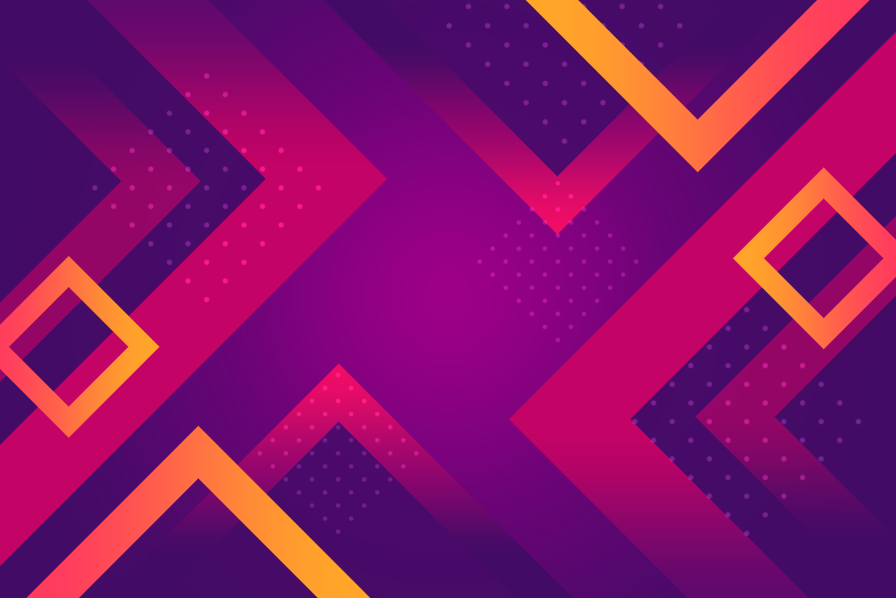
Write a WebGL 2 fragment shader that draws this background.

```glsl
#version 300 es
precision highp float;
// Purple backdrop with a magenta glow, crossed by crimson chevrons, glowing
// orange frames and diamond-shaped dot grids. Every shape is a 45 degree
// distance band, drawn once and repeated by a half turn about the centre.
uniform vec2 u_resolution;
out vec4 outColor;

const vec2 CANVAS = vec2(1.5, 1.0);
const vec3 DARK = vec3(0.26, 0.045, 0.40);
const vec3 VIOLET = vec3(0.43, 0.012, 0.47);
const vec3 MAGENTA = vec3(0.61, 0.0, 0.53);
const vec3 CRIMSON = vec3(0.77, 0.01, 0.40);
const vec3 ROSE = vec3(0.94, 0.05, 0.40);
const vec3 CORAL = vec3(1.0, 0.23, 0.37);
const vec3 ORANGE = vec3(1.0, 0.65, 0.16);

// Antialiased coverage, positive inside
float fill(float d, float px) {
  return smoothstep(-px, px, d);
}

// Coverage of a strip from 0 to width
float band(float d, float width, float px) {
  return fill(d, px) * fill(width - d, px);
}

// Depth behind the tip of a right-angled arrow pointing along dir
float arrowDepth(vec2 p, vec2 tip, vec2 dir) {
  vec2 r = tip - p;
  return dot(r, dir) - abs(r.x * dir.y - r.y * dir.x);
}

// Seven by seven dots on a grid turned by 45 degrees
float dots(vec2 p, vec2 centre, float extent, float px) {
  vec2 r = p - centre;
  vec2 grid = vec2(r.x + r.y, r.x - r.y) * 3.0 / extent;
  vec2 nearest = clamp(round(grid), -3.0, 3.0);
  float d = length(grid - nearest) * extent / (3.0 * sqrt(2.0));
  return fill(0.002 + 0.0125 * extent - d, px);
}

// Half turn about the canvas centre for the second side
vec2 turned(vec2 p, int side) {
  return side == 0 ? p : CANVAS - p;
}

vec3 backdrop(vec2 p) {
  float d = length(p - vec2(0.75, 0.51));
  vec3 glow = mix(MAGENTA, VIOLET, smoothstep(0.0, 0.42, d));
  return mix(glow, DARK, smoothstep(0.25, 0.78, d));
}

// Crimson side arrows and the rose arrow between them
vec3 chevrons(vec3 col, vec2 p, float px) {
  float big = arrowDepth(p, vec2(0.648, 0.701), vec2(1.0, 0.0));
  float bigFade = 1.0 - smoothstep(0.70, 1.02, p.y);
  col = mix(col, DARK, 0.85 * fill(big - 0.203, px));
  vec3 bigColor = mix(vec3(0.37, 0.035, 0.43), CRIMSON, bigFade);
  col = mix(col, bigColor, band(big, 0.203, px));

  float small = arrowDepth(p, vec2(0.336, 0.697), vec2(1.0, 0.0));
  float smallFade = 0.62 * (1.0 - smoothstep(0.68, 0.92, p.y));
  col = mix(col, CRIMSON, smallFade * band(small, 0.133, px));

  float rose = arrowDepth(p, vec2(0.567, 0.392), vec2(0.0, 1.0));
  float drop = 0.392 - p.y;
  vec3 roseColor = mix(ROSE, vec3(0.54, 0.02, 0.43), smoothstep(0.0, 0.22, drop));
  roseColor = mix(roseColor, DARK, smoothstep(0.17, 0.33, drop));
  col = mix(col, DARK, 0.8 * fill(rose - 0.097, px));
  return mix(col, roseColor, band(rose, 0.097, px));
}

// Bright arrow and diamond frame, coral on the left to orange on the right
vec3 accents(vec3 col, vec2 p, vec2 diamondCentre, float px) {
  float arrow = arrowDepth(p, vec2(0.332, 0.288), vec2(0.0, 1.0));
  vec3 arrowColor = mix(CORAL, ORANGE, smoothstep(0.05, 0.60, p.x));
  col = mix(col, arrowColor, band(arrow, 0.088, px));

  vec2 r = p - diamondCentre;
  float frame = 0.152 - abs(r.x) - abs(r.y);
  vec3 frameColor = mix(CORAL, ORANGE, smoothstep(-0.14, 0.15, r.x));
  return mix(col, frameColor, band(frame, 0.052, px));
}

void main() {
  vec2 p = gl_FragCoord.xy / u_resolution * CANVAS;
  float px = 1.0 / u_resolution.y;
  vec3 col = backdrop(p);

  for (int side = 0; side < 2; side++) {
    col = chevrons(col, turned(p, side), px);
  }

  // Dot grids lighten whatever lies below
  float large = dots(p, vec2(0.346, 0.686), 0.187, px);
  large += dots(p, vec2(1.250, 0.295), 0.187, px);
  large += dots(p, vec2(0.945, 0.957), 0.193, px);
  float fine = dots(p, vec2(0.934, 0.5625), 0.131, px);
  fine += dots(p, vec2(0.566, 0.242), 0.131, px);
  col += vec3(0.20, 0.09, 0.17) * min(large + 0.85 * fine, 1.0);

  for (int side = 0; side < 2; side++) {
    vec2 centre = side == 0 ? vec2(0.115, 0.420) : vec2(0.121, 0.432);
    col = accents(col, turned(p, side), centre, px);
  }
  outColor = vec4(col, 1.0);
}
```
